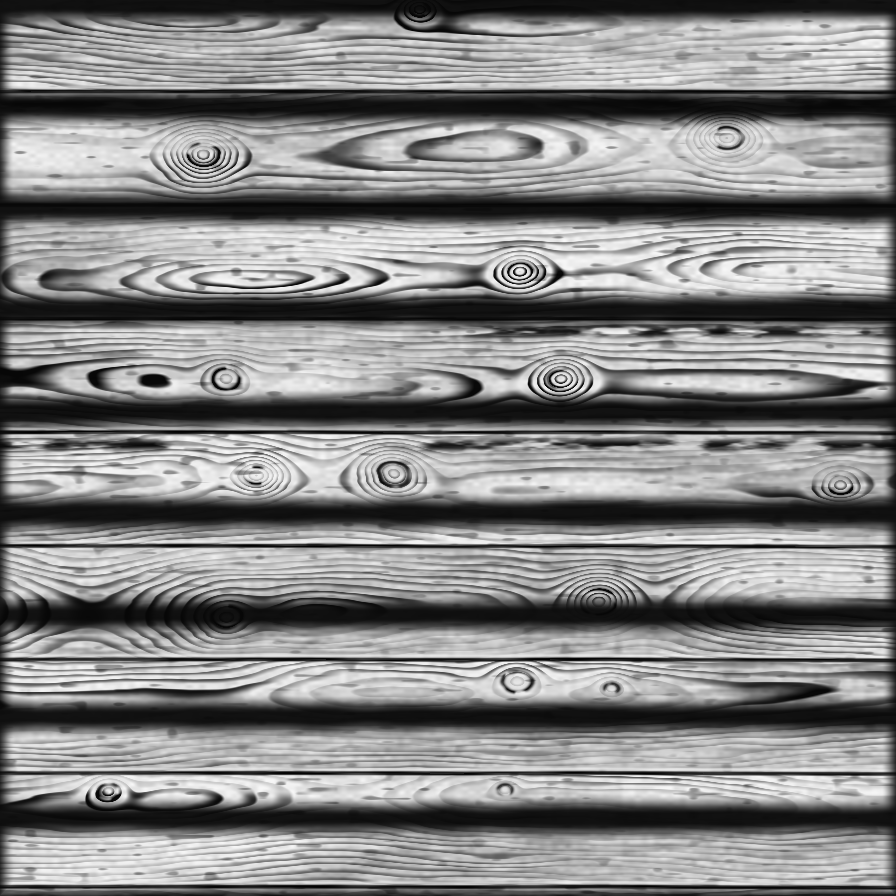
Write a Shadertoy shader that draws this texture map.

```glsl
// Weathered grey planks: horizontal boards in soft, high-contrast monochrome.
// Grain is the contour lines of a distance field bent around scattered knots;
// wide shadow bands and finer board seams are laid over it at separate pitches.

const float SHADOW_PITCH = 0.1134;   // spacing of the dark bands
const float SHADOW_TOP   = 0.006;    // first band, measured from the top
const float SHADOW_CORE  = 0.004;
const float SHADOW_REACH = 0.026;
const float SEAM_PITCH   = 0.1268;   // spacing of the thin board seams
const float SEAM_TOP     = 0.1029;
const float SEAM_WIDTH   = 0.0016;
const float RING_DENSITY = 150.0;    // growth rings per canvas height
const float KNOT_CHANCE  = 0.55;
const int   KNOT_SLOTS   = 3;
const float EDGE_FADE    = 0.016;
const float WOOD_BRIGHT  = 0.97;
const float SHADOW_TONE  = 0.05;

float hash(vec2 p) {
    vec3 q = fract(p.xyx * 0.1031);
    q += dot(q, q.yzx + 33.33);
    return fract((q.x + q.y) * q.z);
}

float noise(vec2 p) {
    vec2 i = floor(p), f = fract(p);
    f = f * f * (3.0 - 2.0 * f);
    return mix(mix(hash(i), hash(i + vec2(1, 0)), f.x),
               mix(hash(i + vec2(0, 1)), hash(i + vec2(1, 1)), f.x), f.y);
}

float fbm(vec2 p) {
    float sum = 0.0, amp = 0.55;
    for (int i = 0; i < 3; i++) {
        sum += amp * noise(p);
        p = p * 2.03 + 7.1;
        amp *= 0.5;
    }
    return sum;
}

// Ring distance in x, dark knot outline in y, closeness to the heart line in z.
vec3 grainField(vec2 p, float board) {
    vec2 seed = vec2(board * 17.3 + 5.0, board * 31.7 + 9.0);
    float heart = (hash(seed) - 0.5) * 0.05
                + (noise(vec2(p.x * 3.0, 0.0) + seed) - 0.5) * 0.03;
    float taper = 0.06 * noise(vec2(p.x * 5.0, 4.5) + seed);
    float wobble = (fbm(p * vec2(9.0, 60.0) + seed) - 0.5) * 0.012;
    float across = p.y - heart + wobble;
    float rings = length(vec2(across, taper));
    float outline = 0.0;

    for (int i = 0; i < KNOT_SLOTS; i++) {
        vec2 key = seed + float(i) * 7.0;
        float present = step(hash(key + 1.0), KNOT_CHANCE);
        float size = mix(0.006, 0.018, hash(key + 2.0));
        vec2 center = vec2((float(i) + hash(key + 3.0)) / float(KNOT_SLOTS),
                           heart + (hash(key + 4.0) - 0.5) * 0.03);
        float r = length((p - center) * vec2(0.75, 1.0)) + wobble * 0.4;
        float pull = present * exp(-r * r / (size * size * 5.0));
        rings = mix(rings, r, pull);
        float rim = (r - size * 0.8) / 0.002;
        float worn = smoothstep(0.25, 0.6, noise(p * 90.0 + key));
        outline += present * worn * exp(-rim * rim);
    }
    return vec3(rings, outline, exp(-across * across / 0.0005));
}

float woodTone(vec2 p, float board) {
    vec2 seed = vec2(board * 11.9 + 3.0, board * 23.1 + 6.0);
    vec3 field = grainField(p, board);

    // Latewood lines: a slow ramp to dark, then a quick release
    float phase = field.x * RING_DENSITY;
    float s = fract(phase);
    float line = smoothstep(0.35, 0.85, s) * (1.0 - smoothstep(0.87, 1.0, s));
    line = mix(line, 0.28, smoothstep(0.3, 0.8, fwidth(phase)));
    float patches = smoothstep(0.32, 0.68, fbm(p * vec2(4.0, 24.0) + seed));
    float ink = line * (0.14 + 0.75 * patches * (0.45 + 0.75 * field.z));

    // Fine fibres, short pores and grey weathering
    float fibre = noise(p * vec2(28.0, 260.0) + seed);
    float speck = noise(p * vec2(140.0, 230.0) + seed);
    float pores = smoothstep(0.74, 0.95, noise(p * vec2(50.0, 190.0) + seed));
    float grey = smoothstep(0.3, 0.7, fbm(p * vec2(3.0, 14.0) + seed + 40.0));
    float tone = WOOD_BRIGHT - grey * (0.06 + 0.24 * fibre) - 0.10 * speck;
    tone *= 1.0 - 0.4 * pores * (1.0 - 0.5 * grey);
    return tone * (1.0 - clamp(ink + 0.8 * field.y, 0.0, 0.96));
}

void mainImage(out vec4 fragColor, in vec2 fragCoord) {
    vec2 uv = fragCoord / iResolution.xy;
    float top = 1.0 - uv.y;

    // Boards between seams
    float bend = (noise(vec2(uv.x * 6.0, 2.0)) - 0.5) * 0.002;
    float row = (top + bend - SEAM_TOP) / SEAM_PITCH + 1.0;
    float board = floor(row);
    float below = fract(row) * SEAM_PITCH;
    float tone = woodTone(vec2(uv.x, below - 0.5 * SEAM_PITCH), board);

    // Ragged stain under some seams
    float stainRow = step(0.6, hash(vec2(board, 8.0)));
    float stainSpan = smoothstep(0.4, 0.6, noise(vec2(uv.x * 3.0, board * 9.0)));
    float stainDepth = (below - 0.014) / 0.007;
    float ragged = smoothstep(0.3, 0.65, fbm(vec2(uv.x * 30.0, top * 130.0)));
    tone *= 1.0 - 0.9 * stainRow * stainSpan * ragged * exp(-stainDepth * stainDepth);

    // Thin seam with a lit lip above it
    float lip = (SEAM_PITCH - below - 0.0045) / 0.002;
    tone = mix(tone, 0.95, 0.7 * exp(-lip * lip));
    float seam = min(below, SEAM_PITCH - below);
    float seamWear = 0.7 + 0.3 * noise(vec2(uv.x * 25.0, board * 5.0));
    tone *= 1.0 - seamWear * (1.0 - smoothstep(SEAM_WIDTH * 0.5, SEAM_WIDTH * 2.0, seam));

    // Soft shadow bands and darkened canvas border
    float band = (top - SHADOW_TOP) / SHADOW_PITCH;
    float gap = abs(fract(band + 0.5) - 0.5) * SHADOW_PITCH;
    gap += (noise(vec2(uv.x * 22.0, floor(band + 0.5) * 7.0)) - 0.5) * 0.003;
    float light = smoothstep(SHADOW_CORE, SHADOW_REACH, gap);
    vec2 border = min(uv, 1.0 - uv);
    light *= smoothstep(-0.005, EDGE_FADE, min(border.x, border.y));
    fragColor = vec4(vec3(mix(SHADOW_TONE * (0.5 + tone), tone, light)), 1.0);
}
```
